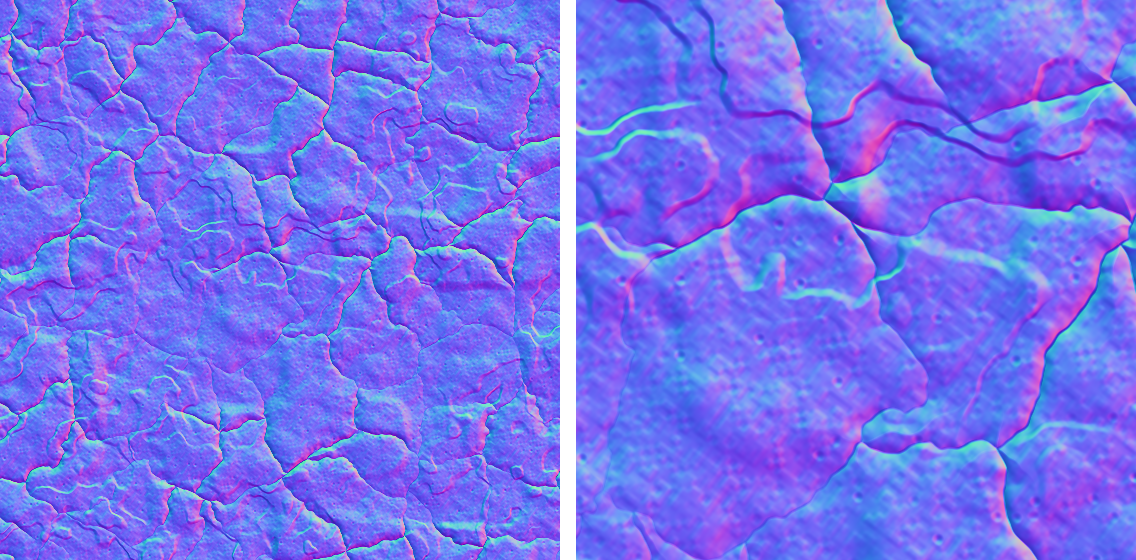
Left, the full canvas; right, a detail of the centre.
This texture map is drawn by a Shadertoy shader. Its source:

```glsl
#define PLATES 7.6        // plates across the canvas
#define PLATE_RISE 0.0066
#define FLAKE_RISE 0.0036
#define LIP 0.0068        // width of the steep plate rim
#define DOME 0.03         // width of the soft plate shoulder
#define WARP 0.14
#define JAG 0.026
#define GRAIN 0.0008
#define PIT_DEPTH 0.0013
#define STEP 0.0017       // sampling distance for slopes
#define TILT vec2(-0.125, -0.165)

vec2 hash2(vec2 p) {
    vec3 q = fract(p.xyx * vec3(0.1031, 0.1030, 0.0973));
    q += dot(q, q.yzx + 33.33);
    return fract((q.xx + q.yz) * q.zy);
}

float noise(vec2 p) {
    vec2 i = floor(p), f = fract(p);
    f = f * f * f * (f * (f * 6.0 - 15.0) + 10.0);
    float low = mix(hash2(i).x, hash2(i + vec2(1, 0)).x, f.x);
    float high = mix(hash2(i + vec2(0, 1)).x, hash2(i + vec2(1, 1)).x, f.x);
    return mix(low, high, f.y);
}

float fbm(vec2 p) {
    float sum = 0.0, gain = 0.5;
    for (int i = 0; i < 3; i++) {
        sum += gain * noise(p);
        p = mat2(0.8, 0.6, -0.6, 0.8) * p * 2.1 + 17.3;
        gain *= 0.5;
    }
    return sum;
}

// x: distance to the nearest cell border, y: random value of the cell
vec2 cracks(vec2 p) {
    vec2 base = floor(p), f = fract(p), nearCell = vec2(0), nearPoint = vec2(0);
    float best = 9.0;
    for (int y = -1; y <= 1; y++)
    for (int x = -1; x <= 1; x++) {
        vec2 cell = vec2(x, y);
        vec2 r = cell + hash2(base + cell) - f;
        if (dot(r, r) < best) {
            best = dot(r, r);
            nearCell = cell;
            nearPoint = r;
        }
    }
    float border = 9.0;
    for (int y = -2; y <= 2; y++)
    for (int x = -2; x <= 2; x++) {
        vec2 cell = nearCell + vec2(x, y);
        vec2 r = cell + hash2(base + cell) - f;
        vec2 gap = r - nearPoint;
        if (dot(gap, gap) > 0.0001)
            border = min(border, dot(0.5 * (r + nearPoint), normalize(gap)));
    }
    return vec2(border, hash2(base + nearCell + 71.0).y);
}

// Sparse small dimples
float pits(vec2 p) {
    vec2 i = floor(p), rnd = hash2(i + 9.0);
    float d = length(fract(p) - 0.3 - 0.4 * rnd);
    return step(0.88, hash2(i + 45.0).x) * rnd.x * (1.0 - smoothstep(0.0, 0.3, d));
}

float height(vec2 p) {
    // Ragged outlines
    vec2 bent = p + WARP * (vec2(fbm(p * 6.0), fbm(p * 6.0 + 31.0)) - 0.44);
    vec2 ragged = JAG * (vec2(fbm(p * 32.0), fbm(p * 32.0 + 57.0)) - 0.44);

    // Plates with a steep rim and a soft shoulder
    vec2 plate = cracks((bent + ragged) * PLATES + 3.0);
    float d = plate.x / PLATES;
    float rise = mix(0.6, 1.2, plate.y) * mix(0.3, 1.1, smoothstep(0.25, 0.5, noise(p * 9.0 + 5.0)));
    float h = PLATE_RISE * rise * (1.0 - exp(-d / LIP) + 0.4 * (1.0 - exp(-d / DOME)));

    // Flaked layers with one-sided ragged edges
    float layer = fbm((p + 0.6 * ragged) * 11.0 + 23.0);
    float flakes = smoothstep(0.35, 0.4, layer) + smoothstep(0.52, 0.57, layer);
    h += FLAKE_RISE * flakes * smoothstep(0.25, 0.65, noise(p * 7.0 + 60.0));

    // Undulation, trowel marks and grain
    mat2 turn = mat2(0.8, 0.6, -0.6, 0.8);
    h += 0.0085 * noise(turn * p * 12.0);
    h += 0.0045 * noise(turn * p * vec2(27.0, 34.0) + 8.0);
    h += 0.0018 * noise(turn * p * 75.0 + 13.0);
    h += GRAIN * noise(turn * p * 225.0);
    return h - PIT_DEPTH * pits(p * 85.0);
}

void mainImage(out vec4 fragColor, in vec2 fragCoord) {
    vec2 p = fragCoord / iResolution.y;
    float h = height(p);
    vec2 slope = vec2(h - height(p + vec2(STEP, 0)), h - height(p + vec2(0, STEP))) / STEP;

    // Faces turned up and right are emphasised
    slope += vec2(0.25, 0.4) * max(slope, 0.0) + TILT;
    vec3 normal = normalize(vec3(slope, 1.0));
    vec3 color = 0.5 + 0.5 * normal;
    color.b *= 0.98;
    fragColor = vec4(color, 1.0);
}
```
